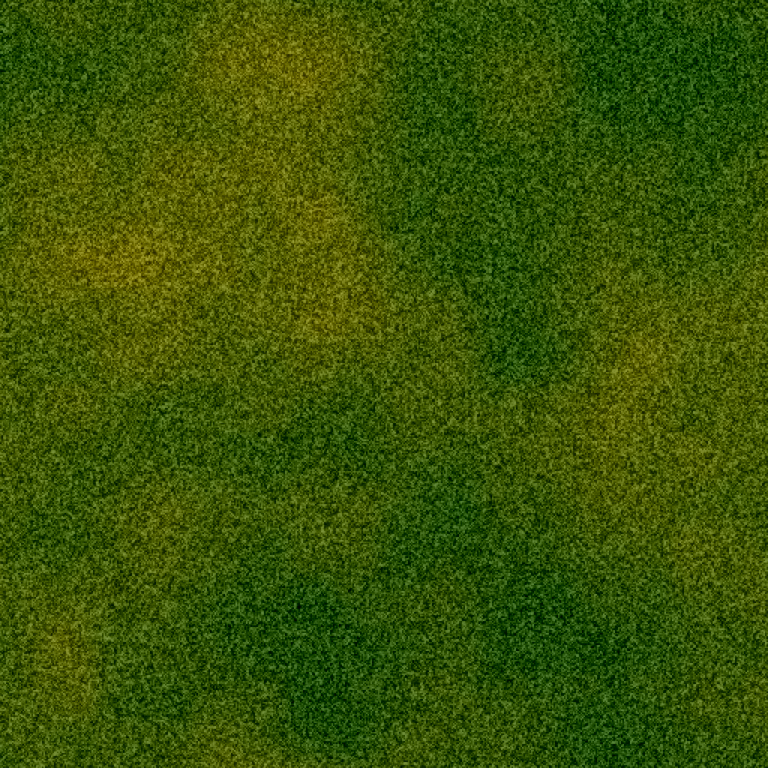
A three.js fragment shader for this texture:

```glsl
varying vec2 vUv;

const vec3 MOSS_GREEN = vec3(0.10, 0.28, -0.01);
const vec3 DRY_OLIVE = vec3(0.42, 0.405, -0.02);
const float FINE_GRAIN = 0.29;
const float SOFT_GRAIN = 0.25;

// Random value per lattice cell
float hash(vec2 cell, float seed) {
  vec3 p = fract(vec3(cell.xyx + seed) * vec3(0.1031, 0.1030, 0.0973));
  p += dot(p, p.yzx + 33.33);
  return fract((p.x + p.y) * p.z);
}

// Smooth noise that wraps after a whole number of cells
float tileNoise(vec2 uv, float cells, float seed) {
  vec2 p = uv * cells - 0.5;
  vec2 i = floor(p);
  vec2 f = p - i;
  vec2 w = f * f * f * (f * (f * 6.0 - 15.0) + 10.0);
  vec2 lo = mod(i, cells);
  vec2 hi = mod(i + 1.0, cells);
  float bottom = mix(hash(lo, seed), hash(vec2(hi.x, lo.y), seed), w.x);
  float top = mix(hash(vec2(lo.x, hi.y), seed), hash(hi, seed), w.x);
  return mix(bottom, top, w.y);
}

// Layered noise, each octave twice as fine and half as strong
float tileFbm(vec2 uv, float cells, float seed) {
  float sum = 0.0;
  float amplitude = 0.5;
  for (int octave = 0; octave < 5; octave++) {
    sum += amplitude * (tileNoise(uv, cells, seed) - 0.5);
    cells *= 2.0;
    amplitude *= 0.5;
    seed += 17.0;
  }
  return sum;
}

void main() {
  // Broad drifts between green and olive
  float dryness = clamp(0.5 + 1.7 * tileFbm(vUv, 4.0, 5.0), 0.0, 1.0);
  vec3 color = mix(MOSS_GREEN, DRY_OLIVE, dryness);

  // Fine light and dark speckle
  float grain = FINE_GRAIN * (tileNoise(vUv, 512.0, 71.0) - 0.5)
              + SOFT_GRAIN * (tileNoise(vUv, 256.0, 113.0) - 0.5);
  gl_FragColor = vec4(clamp(color + grain, 0.0, 1.0), 1.0);
}
```
